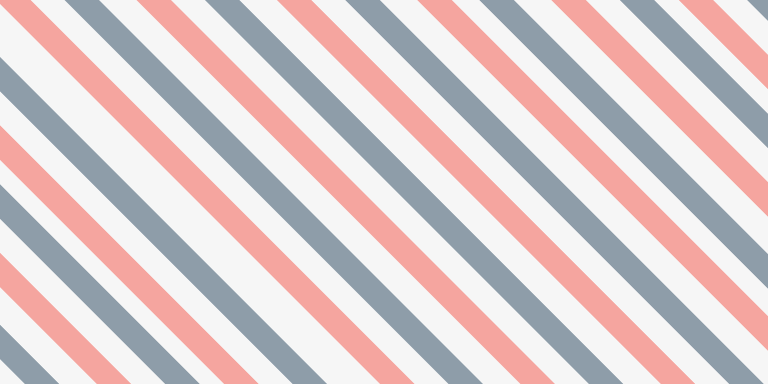
A Shadertoy shader for this pattern:

```glsl
// Diagonal stripes at 45 degrees, alternating slate and coral on off-white.
// A loop lays bands along the diagonal axis at an even pitch, then adds the
// offsets that tighten or widen certain gaps within each group of twelve.

// Lengths are in canvas heights, measured along the horizontal.
const int   STRIPE_COUNT = 18;
const float GROUP_SIZE   = 12.0;
const float GROUP_LENGTH = 2.1836;
const float FIRST_CENTER = -0.8904;
const float PITCH        = 0.1828;
const float CORAL_SHIFT  = 0.0046;   // coral sits slightly off the even pitch
const float TIGHT_GAP    = -0.0339;  // change before the fourth stripe
const float WIDE_GAP     = 0.0404;   // change before the sixth stripe
const float STRIPE_WIDTH = 0.0898;
const float EDGE_PIXELS  = 1.3;

const vec3 PAPER = vec3(0.965, 0.965, 0.965);
const vec3 SLATE = vec3(0.555, 0.614, 0.664);
const vec3 CORAL = vec3(0.960, 0.648, 0.622);

// Position of a stripe's centre line on the diagonal axis.
float stripeCenter(float index) {
    float group = floor(index / GROUP_SIZE);
    float slot = index - group * GROUP_SIZE;
    return FIRST_CENTER + group * GROUP_LENGTH + slot * PITCH
         + mod(slot, 2.0) * CORAL_SHIFT
         + step(2.5, slot) * TIGHT_GAP
         + step(4.5, slot) * WIDE_GAP;
}

// Antialiased coverage of a band around its centre line.
float bandCoverage(float offset, float edge) {
    return clamp((0.5 * STRIPE_WIDTH - abs(offset)) / edge + 0.5, 0.0, 1.0);
}

void mainImage(out vec4 fragColor, in vec2 fragCoord) {
    vec2 p = fragCoord / iResolution.y;
    float diagonal = p.x + p.y - 1.0;  // zero along the line from the top left
    float edge = EDGE_PIXELS / iResolution.y;

    vec3 color = PAPER;
    for (int i = 0; i < STRIPE_COUNT; i++) {
        float index = float(i);
        vec3 ink = mix(SLATE, CORAL, mod(index, 2.0));
        color = mix(color, ink, bandCoverage(diagonal - stripeCenter(index), edge));
    }
    fragColor = vec4(color, 1.0);
}
```
